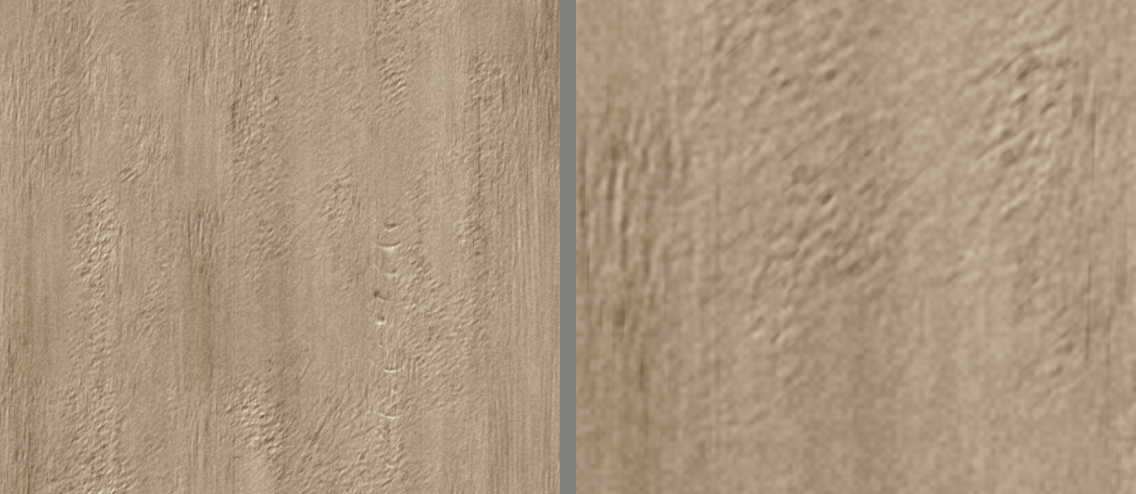
Left: the whole. Right: its middle third, enlarged.
A Shadertoy shader for this texture:

```glsl
// Pale weathered oak: vertical bands, fine embossed pores, combed lines and curved growth rings.

float hash(vec2 p)
{
    vec3 q = fract(p.xyx * vec3(0.1031, 0.1030, 0.0973));
    q += dot(q, q.yzx + 33.33);
    return fract((q.x + q.y) * q.z);
}

float noise(vec2 p)
{
    vec2 i = floor(p), f = fract(p);
    f = f * f * (3.0 - 2.0 * f);
    return mix(mix(hash(i), hash(i + vec2(1, 0)), f.x),
               mix(hash(i + vec2(0, 1)), hash(i + vec2(1, 1)), f.x), f.y);
}

float fbm(vec2 p)
{
    float sum = 0.0, gain = 0.5;
    for (int i = 0; i < 4; i++)
    {
        sum += gain * noise(p);
        p = p * 2.03 + 17.3;
        gain *= 0.5;
    }
    return sum / 0.9375;
}

float band(float x, float center, float width)
{
    float d = (x - center) / width;
    return exp(-d * d);
}

// Noise stretched along a direction that leans right from the vertical
float fibre(vec2 p, float lean, vec2 freq)
{
    float c = cos(lean), s = sin(lean);
    return noise(vec2(c * p.x - s * p.y, s * p.x + c * p.y) * freq + 300.0);
}

// Relief of the fibres, lit from the upper left
float emboss(vec2 p, float lean, vec2 freq)
{
    return fibre(p, lean, freq) - fibre(p + vec2(-0.0024, 0.0032), lean, freq);
}

void mainImage(out vec4 fragColor, in vec2 fragCoord)
{
    vec2 p = fragCoord / iResolution.y;
    float x = fragCoord.x / iResolution.x;
    float y = p.y;
    vec2 warped = p + 0.014 * vec2(fbm(p * 7.0 + 40.0), fbm(p * 7.0 + 90.0));
    float wx = x + 0.014 * (fbm(vec2(x * 9.0, y * 3.0)) - 0.5);

    // Broad vertical bands and cloudy tone
    float warmth = band(wx, 0.03, 0.08) + band(wx, 0.36, 0.055);
    float tone = -0.026 * warmth
               + 0.016 * band(wx, 0.45, 0.025) - 0.024 * band(wx, 0.5, 0.014)
               + 0.012 * band(wx, 0.18, 0.05)
               + 0.014 * band(wx, 0.62, 0.04) + 0.022 * band(wx, 0.78, 0.05)
               - 0.030 * band(wx, 0.96, 0.08) * smoothstep(0.3, 0.9, y)
               - 0.030 * band(wx, 0.91, 0.06) * band(y, 0.08, 0.13)
               - 0.022 * band(wx, 0.52, 0.07) * band(y, 0.25, 0.16);
    tone += 0.07 * (fbm(p * vec2(14.0, 2.5) + 5.0) - 0.5);
    tone += 0.05 * (fbm(p * vec2(34.0, 18.0) + 61.0) - 0.5);

    // Straight streaks, strongest in the darker bands
    float straight = clamp(warmth + band(x, 0.97, 0.11), 0.0, 1.0);
    float sway = 0.5 * noise(p * 5.0);
    float streaks = fbm(vec2(p.x * 60.0 + sway, y * 2.4));
    float hairs = noise(vec2(p.x * 190.0 + 2.0 * sway, y * 9.0 + 50.0));
    tone += (0.055 + 0.06 * straight) * (streaks - 0.5);
    tone += (0.024 + 0.030 * straight) * (hairs - 0.5);

    // Short lumpy pores, giving way to slanted strokes in a few regions
    float strokeZone = clamp(band(x, 0.55, 0.09) * band(y, 0.26, 0.2)
                     + band(x, 0.21, 0.1) * smoothstep(0.6, 0.95, y)
                     + 0.5 * band(x, 0.26, 0.05) * band(y, 0.25, 0.1), 0.0, 1.0);
    float slant = strokeZone * smoothstep(0.3, 0.55, fbm(p * 9.0 + 31.0));
    float lumps = emboss(warped, 0.95, vec2(170.0, 80.0))
                + 0.6 * emboss(warped, 0.5, vec2(250.0, 150.0));
    float strokes = emboss(warped, 0.5, vec2(170.0, 30.0))
                  + 0.6 * emboss(warped, 0.6, vec2(240.0, 90.0));
    float upright = emboss(warped, 0.08, vec2(190.0, 45.0))
                  + 0.5 * emboss(warped, 0.2, vec2(240.0, 130.0));
    float roughness = (0.2 + 1.5 * smoothstep(0.25, 0.8, fbm(p * vec2(10.0, 6.0) + 12.0)))
                    * (1.0 + 0.35 * band(x, 0.46, 0.06)) * (1.0 - 0.3 * straight);
    float uprightZone = max(straight, 0.8 * smoothstep(0.45, 0.65, fbm(p * vec2(12.0, 4.0) + 77.0)));
    float relief = mix(mix(lumps, upright, uprightZone), strokes, slant);
    tone += 0.14 * roughness * relief;

    // Sparse dark pores
    float lumpPores = smoothstep(0.72, 0.92, fibre(warped, 0.85, vec2(180.0, 70.0)));
    float strokePores = smoothstep(0.68, 0.9, fibre(warped, 0.5, vec2(160.0, 24.0)));
    float uprightPores = smoothstep(0.74, 0.94, fibre(p, 0.03, vec2(210.0, 26.0)));
    tone -= 0.085 * roughness * mix(mix(lumpPores, uprightPores, uprightZone), strokePores, slant);

    // Combed fine lines at the right edge
    float comb = sin(6.2832 * (p.x * 88.0 + 1.2 * noise(p * vec2(12.0, 3.0))));
    float combMask = smoothstep(0.84, 0.9, x) * smoothstep(0.3, 0.6, fbm(p * vec2(14.0, 4.0) + 8.0));
    tone += 0.034 * comb * combMask * (0.3 + noise(p * vec2(90.0, 70.0)));

    // Long seams
    float seamX = 0.418 + 0.004 * (noise(vec2(y * 7.0, 3.0)) - 0.5);
    tone -= 0.055 * band(x, seamX, 0.002) * (0.2 + 0.8 * noise(vec2(3.0, y * 20.0)));
    float crackX = 0.857 + 0.005 * (noise(vec2(y * 8.0, 9.0)) - 0.5);
    float crackSpan = smoothstep(0.42, 0.58, y) * (1.0 - smoothstep(0.78, 0.84, y));
    tone -= 0.10 * band(x, crackX, 0.002) * crackSpan * (0.4 + 0.6 * noise(vec2(7.0, y * 24.0)));

    // Stacked cup-shaped growth rings with a small knot
    float ringX = p.x - 0.783 - 0.03 * (noise(vec2(y * 6.0, 1.0)) - 0.5);
    float ringY = y - 16.0 * ringX * ringX + 0.022 * noise(p * 38.0);
    float phase = fract(ringY * 19.0 + 1.2 * noise(vec2(2.0, y * 9.0)));
    float ringMask = band(ringX, 0.0, 0.026) * smoothstep(0.0, 0.08, y) * (1.0 - smoothstep(0.52, 0.62, y));
    float ringWear = 1.5 * smoothstep(0.2, 0.8, noise(p * vec2(70.0, 40.0) + 70.0));
    tone += ringMask * ringWear * (0.13 * band(phase, 0.5, 0.06) - 0.09 * band(phase, 0.66, 0.08));
    vec2 knot = (p - vec2(0.762, 0.405)) * mat2(0.8, -0.6, 0.6, 0.8) * vec2(190.0, 110.0);
    tone -= 0.2 * exp(-dot(knot, knot));

    // Fine surface grit
    tone += 0.07 * (noise(p * 270.0 + 300.0) - 0.5);

    vec3 color = vec3(0.684, 0.604, 0.514) + tone * vec3(1.0, 1.03, 1.06);
    color += (warmth - 0.25) * vec3(0.004, -0.002, -0.006);
    fragColor = vec4(clamp(color, 0.0, 1.0), 1.0);
}
```
